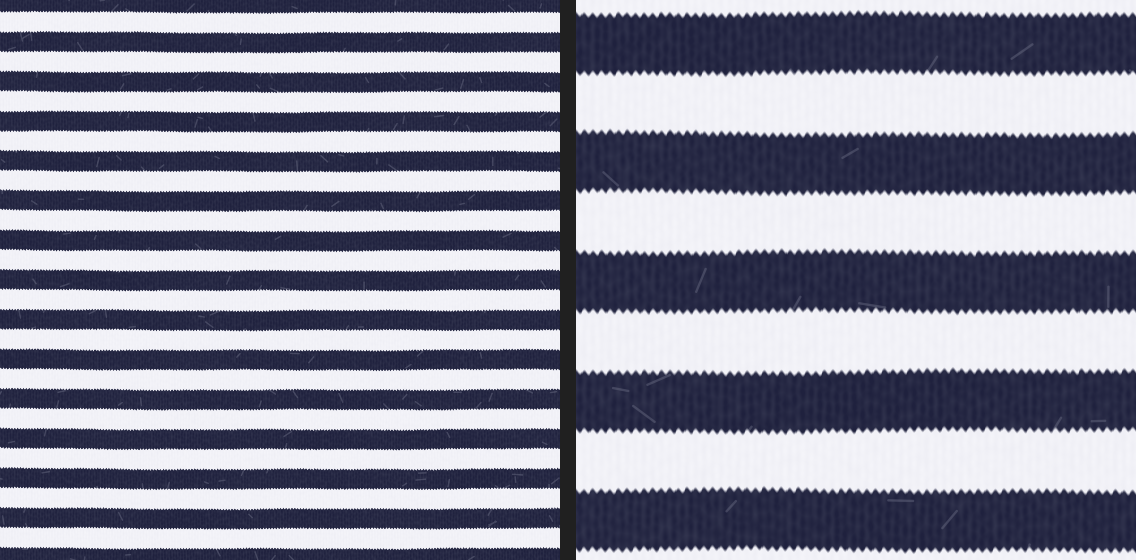
Left: the whole. Right: its middle third, enlarged.
Reproduce this texture procedurally as a WebGL 2 fragment shader.

```glsl
#version 300 es
precision highp float;

uniform vec2 u_resolution;
out vec4 fragColor;

const float TAU = 6.2831853;
const float PERIOD = 0.07088;       // height of one navy and white pair
const float FIRST_CENTER = 0.0753;  // first whole navy band, from the top
const float NAVY_HALF = 0.0174;     // half height of a navy band
const float STITCHES = 196.0;       // knit columns across

const vec3 NAVY_DEEP = vec3(0.122, 0.130, 0.242);
const vec3 NAVY_WORN = vec3(0.192, 0.202, 0.304);
const vec3 WHITE_YARN = vec3(0.955, 0.955, 0.975);
const vec3 WHITE_SHADE = vec3(0.915, 0.915, 0.945);
const vec3 LINT = vec3(0.42, 0.43, 0.52);

float hash(vec2 p) {
  vec3 q = fract(p.xyx * vec3(0.1031, 0.1030, 0.0973));
  q += dot(q, q.yzx + 33.33);
  return fract((q.x + q.y) * q.z);
}

vec2 hash2(vec2 p) {
  return vec2(hash(p), hash(p + 71.7));
}

// Distance to the nearest scattered point
float cellular(vec2 p) {
  vec2 cell = floor(p);
  float nearest = 2.0;
  for (int j = -1; j <= 1; j++) {
    for (int i = -1; i <= 1; i++) {
      vec2 id = cell + vec2(i, j);
      nearest = min(nearest, length(id + hash2(id) - p));
    }
  }
  return nearest;
}

// Slow bend of the bands, shared by all rows plus a part of each row's own
float wobble(float x, float row) {
  float seed = hash(vec2(row, 4.0)) * TAU;
  float shared_bend = 0.0009 * sin(x * 5.0 + 2.6) - 0.0016 * (x - 0.5);
  float own_bend = 0.0006 * sin(x * 14.0 + seed) + 0.0004 * sin(x * 37.0 + seed * 2.3);
  return shared_bend + own_bend;
}

float segmentDistance(vec2 p, vec2 a, vec2 b) {
  vec2 ab = b - a;
  float t = clamp(dot(p - a, ab) / dot(ab, ab), 0.0, 1.0);
  return length(p - a - ab * t);
}

// Sparse loose fibres, one possible per grid cell
float fibres(vec2 uv, float cells, float share, float pixel) {
  vec2 p = uv * cells;
  vec2 base = floor(p);
  float cover = 0.0;
  for (int j = -1; j <= 1; j++) {
    for (int i = -1; i <= 1; i++) {
      vec2 id = base + vec2(i, j);
      float angle = hash(id + 13.0) * TAU;
      vec2 reach = vec2(cos(angle), sin(angle)) * mix(0.15, 0.4, hash(id + 29.0));
      vec2 center = id + hash2(id + 5.0);
      float d = segmentDistance(p, center - reach, center + reach) / cells;
      float strand = 1.0 - smoothstep(0.0003, 0.0005 + pixel, d);
      cover = max(cover, strand * step(hash(id + 47.0), share));
    }
  }
  return cover;
}

void main() {
  vec2 uv = gl_FragCoord.xy / u_resolution;
  float pixel = 1.0 / min(u_resolution.x, u_resolution.y);
  float detail = 1.0 - smoothstep(0.42, 0.7, STITCHES * pixel);

  // Knit columns and their small teeth along the band edges
  float rib = sin(uv.x * STITCHES * TAU + 0.5 * sin(uv.y * 9.0)) * detail;
  float column = floor(uv.x * STITCHES);

  // Signed distance to the navy band of this row
  float depth = 1.0 - uv.y - FIRST_CENTER;
  float row = floor(depth / PERIOD + 0.5);
  float offset = depth - row * PERIOD + wobble(uv.x, row);
  float side = sign(offset);
  float uneven = (hash(vec2(column, row * 2.0 + side)) - 0.5) * 0.0008;
  float edge = abs(offset) - NAVY_HALF + side * rib * 0.0011 + uneven * detail;
  float soft = max(0.0013, 0.75 * pixel);
  float navyMask = 1.0 - smoothstep(-soft, soft, edge);

  // Fine yarn grain and broad fading
  float grain = cellular(uv * vec2(STITCHES, 150.0)) - 0.5;
  float fade = sin(uv.x * 17.0 + 2.0 * sin(uv.y * 23.0)) * sin(uv.y * 31.0 + uv.x * 8.0);
  float wear = clamp(0.43 + 0.22 * rib + 0.7 * grain + 0.08 * fade, 0.0, 1.0);
  vec3 navy = mix(NAVY_DEEP, NAVY_WORN, wear);
  float shade = clamp(0.22 + 0.14 * rib + 0.35 * grain + 0.05 * fade, 0.0, 1.0);
  vec3 white = mix(WHITE_YARN, WHITE_SHADE, shade);

  // Lint shows only on the navy yarn
  navy = mix(navy, LINT, 0.45 * fibres(uv, 46.0, 0.13, pixel));
  fragColor = vec4(mix(white, navy, navyMask), 1.0);
}
```
